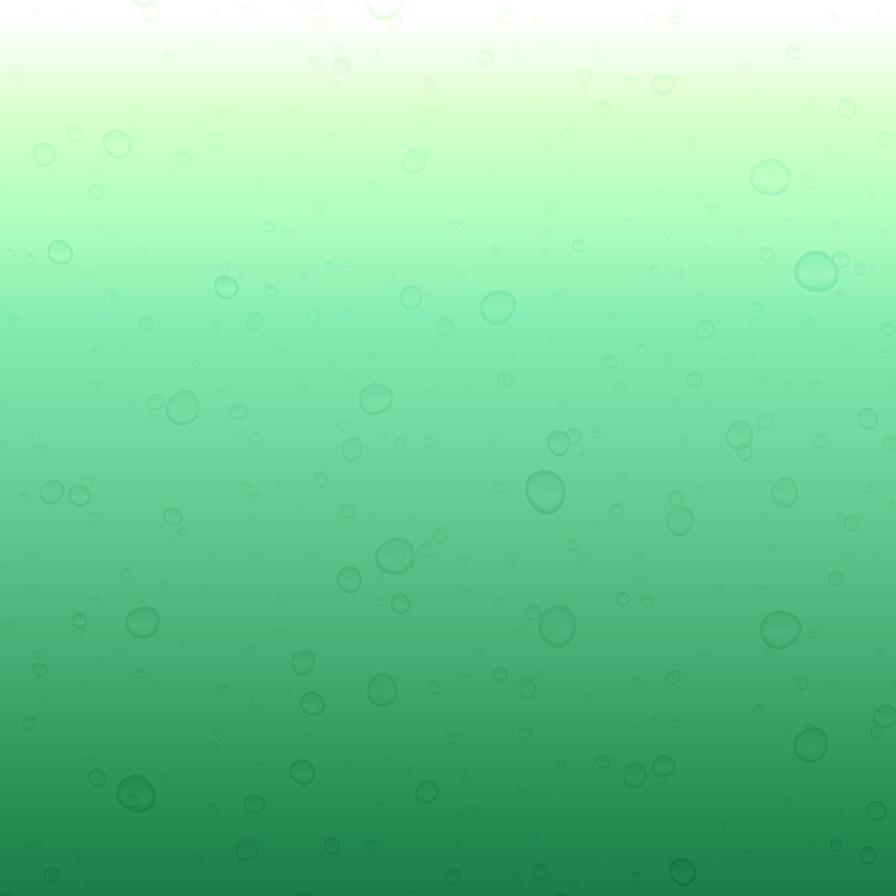
Reproduce this background procedurally as a WebGL 1 fragment shader.

```glsl
precision highp float;
// Water drops on a misted surface, over a vertical fade from white to deep green.
// Layers of hashed grid cells each hold at most one drop; a drop bends the view,
// so its rim and body show the fade as it looks a little further down.

uniform vec2 u_resolution;

#define LAYERS 4
#define BASE_CELLS 7.0      // cells across the canvas in the coarsest layer
#define CELL_GROWTH 1.45
#define BASE_RADIUS 0.0185  // typical drop radius in the coarsest layer
#define RADIUS_SHRINK 0.62
#define DENSITY 0.5         // share of cells that hold a drop
#define WOBBLE 0.055        // departure from a perfect circle
#define RIM_SHIFT 0.095     // how far down the fade the rim looks
#define BODY_SHIFT 0.035

const vec3 WHITE  = vec3(1.00, 1.00, 1.00);
const vec3 LIME   = vec3(0.86, 1.00, 0.81);
const vec3 PALE   = vec3(0.74, 1.00, 0.76);
const vec3 MINT   = vec3(0.66, 0.98, 0.74);
const vec3 AQUA   = vec3(0.53, 0.93, 0.70);
const vec3 JADE   = vec3(0.44, 0.85, 0.62);
const vec3 LEAF   = vec3(0.29, 0.70, 0.47);
const vec3 FOREST = vec3(0.16, 0.56, 0.33);
const vec3 DEEP   = vec3(0.05, 0.43, 0.22);

// Sine-free hash: three values in 0..1 from a cell and a seed.
vec3 hash3(vec2 cell, float seed) {
  vec3 p = fract(vec3(cell, seed + 3.7) * vec3(0.1031, 0.1030, 0.0973));
  p += dot(p, p.yxz + 33.33);
  return fract((p.xxy + p.yzz) * p.zyx);
}

float ramp(float from, float to, float x) {
  return clamp((x - from) / (to - from), 0.0, 1.0);
}

// Colour of the fade at a depth below the top edge.
vec3 fade(float depth) {
  vec3 c = mix(WHITE, LIME, ramp(0.02, 0.12, depth));
  c = mix(c, PALE,   ramp(0.12, 0.20, depth));
  c = mix(c, MINT,   ramp(0.20, 0.27, depth));
  c = mix(c, AQUA,   ramp(0.27, 0.35, depth));
  c = mix(c, JADE,   ramp(0.35, 0.485, depth));
  c = mix(c, LEAF,   ramp(0.485, 0.705, depth));
  c = mix(c, FOREST, ramp(0.705, 0.90, depth));
  return mix(c, DEEP, ramp(0.90, 1.10, depth));
}

// Depth shift of one drop; p is measured in drop radii, pixel likewise.
float dropShift(vec2 p, vec3 rnd, float pixel) {
  float angle = atan(p.y, p.x + 1e-5);
  float bumps = cos(2.0 * angle + 6.28 * rnd.x) + 0.5 * cos(3.0 * angle + 6.28 * rnd.y);
  float edge = length(p) * (1.0 + WOBBLE * bumps) - 1.0;
  float inside = 1.0 - smoothstep(-pixel, pixel, edge);

  float rim = smoothstep(-0.32, -0.06, edge) * mix(0.75, 1.0, abs(p.y));
  float bowl = p.y - 0.25 * p.x * p.x;
  float body = mix(0.1, 1.0, smoothstep(-0.25, 0.5, bowl));
  float glint = smoothstep(-0.5, -0.25, bowl) * (1.0 - smoothstep(-0.2, 0.1, bowl));
  float shift = mix(BODY_SHIFT * (body - 0.35 * glint), RIM_SHIFT, rim);

  // A faint light line hugs the outside.
  float halo = (1.0 - inside) * (1.0 - smoothstep(0.0, 0.22, edge));
  return inside * shift - 0.012 * halo;
}

void main() {
  vec2 uv = gl_FragCoord.xy / u_resolution.y;
  float depth = 1.0 - uv.y;
  float shift = 0.0;

  for (int i = 0; i < LAYERS; i++) {
    float layer = float(i);
    float cells = BASE_CELLS * pow(CELL_GROWTH, layer);
    vec2 grid = uv * cells + vec2(0.37, 0.61) * (layer + 1.0);
    vec2 cell = floor(grid);
    vec3 place = hash3(cell, 11.0 + 17.0 * layer);
    vec3 form = hash3(cell, 113.0 + 29.0 * layer);

    // Keep each drop wholly within its cell.
    float radius = BASE_RADIUS * pow(RADIUS_SHRINK, layer) * mix(0.7, 1.3, form.z * form.z);
    float margin = 1.3 * radius * cells;
    vec2 center = mix(vec2(margin), vec2(1.0 - margin), place.xy);
    vec2 p = (grid - cell - center) / (radius * cells);

    float present = step(place.z, DENSITY);
    float strength = mix(0.65, 1.0, form.x) * (1.0 - 0.1 * layer);
    float s = dropShift(p, form, 0.8 / (radius * u_resolution.y));
    s *= present * strength;
    shift = abs(s) > abs(shift) ? s : shift;
  }

  gl_FragColor = vec4(fade(depth + shift), 1.0);
}
```
